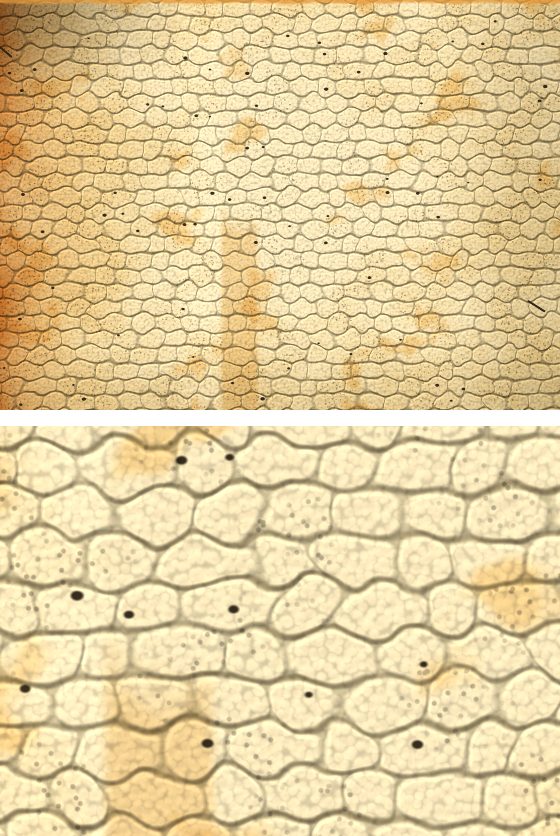
Top, the full canvas; bottom, a detail of the centre.
Reproduce this texture procedurally as a WebGL 2 fragment shader.

```glsl
#version 300 es
precision highp float;
uniform vec2 u_resolution;
out vec4 fragColor;

vec2 hash2(vec2 p) {
  return fract(sin(vec2(dot(p, vec2(127.1, 311.7)), dot(p, vec2(269.5, 183.3)))) * 43758.5);
}

// Distance to the nearest scattered point, one point per unit cell
float cellular(vec2 p) {
  vec2 cell = floor(p);
  float nearest = 2.0;
  for (int y = -1; y <= 1; y++)
    for (int x = -1; x <= 1; x++) {
      vec2 c = cell + vec2(x, y);
      nearest = min(nearest, distance(p, c + hash2(c)));
    }
  return nearest;
}

// Layered, bent sines, roughly -1 to 1
float waves(vec2 p) {
  float sum = 0.0, amp = 0.55;
  for (int i = 0; i < 4; i++) {
    sum += amp * sin(p.x + 1.6 * sin(p.y + float(i)));
    p = mat2(1.5, 1.1, -1.1, 1.5) * p + 2.7;
    amp *= 0.55;
  }
  return sum;
}

// Rows of staggered, bulging stones: x = groove, y = row seam alone
vec2 joints(vec2 p) {
  vec2 q = p * vec2(16.8, 26.0);
  q += vec2(0.22, 0.13) * vec2(waves(q * 0.9), waves(q * vec2(1.5, 1.1) + 7.0));
  float bulge = 0.11 + 0.07 * sin(q.x * 0.7 + 2.0 * sin(q.y * 0.9));
  q.y += bulge * cos(3.14159 * q.y) * sin(6.28318 * q.x);
  float row = floor(q.y);
  q.x += 0.25 + 0.5 * mod(row, 2.0) + 0.25 * (hash2(vec2(row, 4.0)).x - 0.5);
  q.x += 0.13 * sin(q.x * 3.14159 + row * 2.3);
  vec2 edge = (0.5 - abs(fract(q) - 0.5)) / vec2(16.8, 26.0);
  float corner = length(max(0.012 - edge, 0.0));
  return vec2(smoothstep(0.0075, 0.0125, corner), smoothstep(0.0045, 0.001, edge.y));
}

float relief(vec2 p) {
  return -joints(p).x - 0.42 * cellular(p * 125.0) - 0.3 * cellular(p * 62.0 + 9.0);
}

float segment(vec2 p, vec2 a, vec2 b) {
  vec2 ab = b - a;
  return distance(p, a + ab * clamp(dot(p - a, ab) / dot(ab, ab), 0.0, 1.0));
}

void main() {
  vec2 uv = gl_FragCoord.xy / u_resolution;
  vec2 p = gl_FragCoord.xy / u_resolution.y;
  float blotch = waves(p * 7.0 + 1.0);
  float mottle = waves(p * 31.0);

  // Cream ground, more golden away from the pale centre
  float away = length((uv - vec2(0.56, 0.55)) * vec2(1.5, 1.0));
  float gold = smoothstep(0.15, 0.95, away + 0.18 * blotch + 0.1 * mottle);
  vec3 color = mix(vec3(0.98, 0.91, 0.735), vec3(0.93, 0.80, 0.53), gold);

  // Upright stained strip and small ochre patches
  float strip = smoothstep(0.39, 0.402, uv.x) * smoothstep(0.465, 0.455, uv.x)
    * smoothstep(0.50, 0.42, uv.y + 0.03 * mottle);
  color *= mix(vec3(1.0), vec3(0.96, 0.89, 0.77), strip);
  float pale = smoothstep(0.31, 0.325, uv.x) * smoothstep(0.40, 0.39, uv.x);
  color += 0.025 * pale;
  float patches = smoothstep(0.55, 0.95, waves(p * 13.0 + 20.0) + 0.25 * mottle);
  color *= mix(vec3(1.0), vec3(0.96, 0.84, 0.62), patches * 0.65);

  // Grooves, darkest along the row seams, worn unevenly
  vec2 groove = joints(p);
  float wear = 0.7 + 0.3 * waves(p * vec2(23.0, 37.0) + 5.0);
  color *= mix(vec3(1.0), vec3(0.82, 0.82, 0.80), groove.x);
  color *= mix(vec3(1.0), vec3(0.74, 0.72, 0.67), groove.y * wear);

  // Raised light from above, with rough grain
  float slope = relief(p) - relief(p + vec2(-0.0014, 0.0034));
  color *= 1.0 - 0.24 * clamp(-slope, -0.45, 1.0) * (0.8 + 0.4 * gold);
  float grain = cellular(p * 150.0 + 30.0);
  color *= 1.03 - 0.14 * smoothstep(0.35, 0.9, grain);

  // Pits gather in rough areas
  float pits = smoothstep(0.22, 0.08, cellular(p * 75.0 + 50.0));
  color *= 1.0 - 0.28 * pits * smoothstep(0.0, 0.8, mottle + 0.4 * gold);

  // Scorched left side, grey upper left corner, burnt top rim
  float left = exp(-uv.x * 16.0) * (0.75 + 0.3 * blotch);
  color *= mix(vec3(1.0), vec3(0.80, 0.53, 0.28), clamp(left, 0.0, 1.0));
  float corner = smoothstep(0.38, 0.0, length((uv - vec2(0.0, 1.0)) * vec2(1.0, 1.3)));
  color *= 1.0 - 0.34 * corner;
  color *= 1.0 - 0.10 * smoothstep(0.75, 1.0, uv.x) - 0.06 * smoothstep(0.2, 0.0, uv.y);
  float rim = smoothstep(0.988, 0.996, uv.y + 0.003 * mottle);
  color = mix(color, vec3(0.90, 0.61, 0.24), rim * 0.8);

  // Scattered dark specks
  vec2 grid = p * 26.0;
  vec2 cell = floor(grid);
  vec2 seed = hash2(cell + 71.0);
  vec2 offset = (fract(grid) - 0.2 - 0.6 * hash2(cell)) * vec2(0.75, 1.0);
  float size = 0.045 + 0.055 * seed.y;
  float speck = smoothstep(size + 0.04, size - 0.03, length(offset)) * step(0.935, seed.x);
  color = mix(color, vec3(0.12, 0.09, 0.05), speck * 0.9);

  // Scratches at the right and upper left
  float aspect = u_resolution.x / u_resolution.y;
  float scratch = segment(p, vec2(0.944 * aspect, 0.265), vec2(0.972 * aspect, 0.241));
  scratch = min(scratch, segment(p, vec2(0.0, 0.885), vec2(0.02 * aspect, 0.862)));
  color = mix(color, vec3(0.20, 0.15, 0.09), smoothstep(0.0038, 0.0012, scratch));

  fragColor = vec4(clamp(color, 0.0, 1.0), 1.0);
}
```
